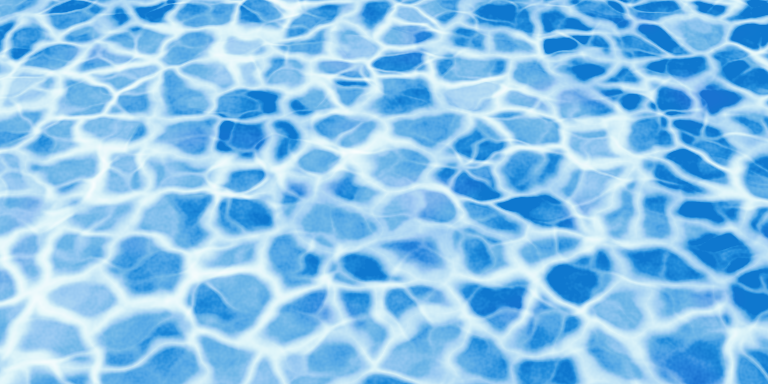
Reproduce this texture procedurally as a Shadertoy shader.

```glsl
// Sunlit pool water: a web of white caustic light over blue, seen at a slant.

#define CELLS vec2(5.2, 6.5)   // cells per canvas height at the near edge
#define TILT 0.34              // perspective shrink towards the top
#define WARP 0.36              // bending of the light web
#define LINE_WIDTH 0.20        // mean half width of the main lines, in cells
#define ROUNDNESS 20.0         // lower values give rounder cells
#define EXPOSURE 2.4           // how fast light turns to white
#define MAIN_LIGHT 0.60
#define FINE_LIGHT 0.28
#define VEIL_LIGHT 0.30
#define HAZE_LIGHT 0.24
#define GRAIN 0.035

vec2 hash2(vec2 p) {
    vec3 q = fract(p.xyx * vec3(0.1031, 0.1030, 0.0973));
    q += dot(q, q.yzx + 33.33);
    return fract((q.xx + q.yz) * q.zy);
}

float cornerSlope(vec2 cell, vec2 offset) {
    float angle = 6.2832 * hash2(cell + 71.0).x;
    return dot(vec2(cos(angle), sin(angle)), offset);
}

// Gradient noise, about -0.7 to 0.7
float noise(vec2 p) {
    vec2 i = floor(p), f = p - i;
    vec2 u = f * f * f * (f * (f * 6.0 - 15.0) + 10.0);
    vec2 e = vec2(1.0, 0.0);
    return mix(mix(cornerSlope(i, f), cornerSlope(i + e, f - e), u.x),
               mix(cornerSlope(i + e.yx, f - e.yx), cornerSlope(i + 1.0, f - 1.0), u.x), u.y);
}

float fbm(vec2 p) {
    float sum = 0.0, amp = 1.0;
    for (int i = 0; i < 3; i++) {
        sum += amp * noise(p);
        p = mat2(1.6, 1.2, -1.2, 1.6) * p + 9.3;
        amp *= 0.5;
    }
    return sum;
}

vec2 warp(vec2 p) {
    return vec2(fbm(p * 0.75 + 4.0), fbm(p * 0.75 + 37.0));
}

// x: rounded distance to the cell border, y: random value of the cell
vec2 lightWeb(vec2 p) {
    vec2 i = floor(p), f = p - i;
    vec2 nearest = vec2(0.0), home = vec2(0.0);
    float best = 9.0;
    for (int y = -1; y <= 1; y++)
    for (int x = -1; x <= 1; x++) {
        vec2 g = vec2(x, y);
        vec2 r = g + 0.06 + 0.88 * hash2(i + g) - f;
        if (dot(r, r) < best) { best = dot(r, r); nearest = r; home = g; }
    }
    float sum = 0.0;
    for (int y = -2; y <= 2; y++)
    for (int x = -2; x <= 2; x++) {
        vec2 g = home + vec2(x, y);
        vec2 r = g + 0.06 + 0.88 * hash2(i + g) - f;
        vec2 apart = r - nearest;
        if (dot(apart, apart) > 0.0001)
            sum += exp(-ROUNDNESS * dot(0.5 * (nearest + r), normalize(apart)));
    }
    return vec2(-log(sum) / ROUNDNESS, hash2(i + home + 19.0).y);
}

// Tone 0..1 to water colour, from deep blue to white
vec3 waterColor(float tone) {
    vec3 ramp[8] = vec3[8](
        vec3(0.06, 0.47, 0.81), vec3(0.13, 0.55, 0.86), vec3(0.32, 0.65, 0.90),
        vec3(0.44, 0.72, 0.91), vec3(0.60, 0.79, 0.95), vec3(0.72, 0.87, 0.96),
        vec3(0.87, 0.96, 0.98), vec3(1.0));
    float s = clamp(tone * 5.9 + 0.65, 0.0, 6.999);
    int k = int(s);
    return mix(ramp[k], ramp[k + 1], fract(s));
}

void mainImage(out vec4 fragColor, in vec2 fragCoord) {
    vec2 uv = fragCoord / iResolution.y;
    float side = fragCoord.x / iResolution.x;

    // Slanted water plane
    float depth = 1.0 / (1.0 - TILT * uv.y);
    vec2 plane = vec2((uv.x - 1.0) * CELLS.x, CELLS.y / TILT) * depth + 40.0;
    vec2 p = plane + WARP * warp(plane);

    // Main web, with lines that swell and thin out
    vec2 web = lightWeb(p);
    float width = LINE_WIDTH * (1.0 + 0.9 * noise(plane * 0.9 + 11.0));
    float mainLine = 1.0 - smoothstep(-0.03, width, web.x);
    mainLine *= 0.95 + 0.6 * noise(plane * 0.6 + 53.0);

    // Finer second web and the pale veils between its lines
    vec2 q = mat2(0.94, 0.34, -0.34, 0.94) * plane * 1.3 + 0.55 * warp(plane + 15.0);
    vec2 fine = lightWeb(q + 83.0);
    float fineLine = 1.0 - smoothstep(-0.02, 0.14, fine.x);
    fineLine *= clamp(0.65 + 1.3 * noise(plane * 0.7 + 29.0), 0.25, 1.2);
    float veil = 0.6 * web.y * web.y * smoothstep(0.0, 0.12, web.x)
               + 0.7 * fine.y * fine.y * smoothstep(0.0, 0.16, fine.x);

    // Broad haze, brighter on the left, darker at the far edge
    float haze = fbm(plane * vec2(0.35, 0.3) + 61.0) + 0.75 * (0.5 - side);
    haze -= 0.5 * smoothstep(0.8, 1.05, uv.y);

    float light = MAIN_LIGHT * mainLine + FINE_LIGHT * fineLine
                + VEIL_LIGHT * veil + HAZE_LIGHT * haze - 0.03;
    light += 0.07 * fbm(plane * 3.0) + GRAIN * noise(uv * 110.0);
    float tone = 1.13 * (1.0 - exp(-EXPOSURE * light));

    // Faint violet patches in the blue
    vec3 color = waterColor(tone);
    float violet = smoothstep(0.15, 0.55, noise(plane * 0.8 + 97.0));
    color += vec3(0.04, -0.02, 0.01) * violet * (1.0 - smoothstep(0.3, 0.8, tone));
    fragColor = vec4(clamp(color, 0.0, 1.0), 1.0);
}
```
